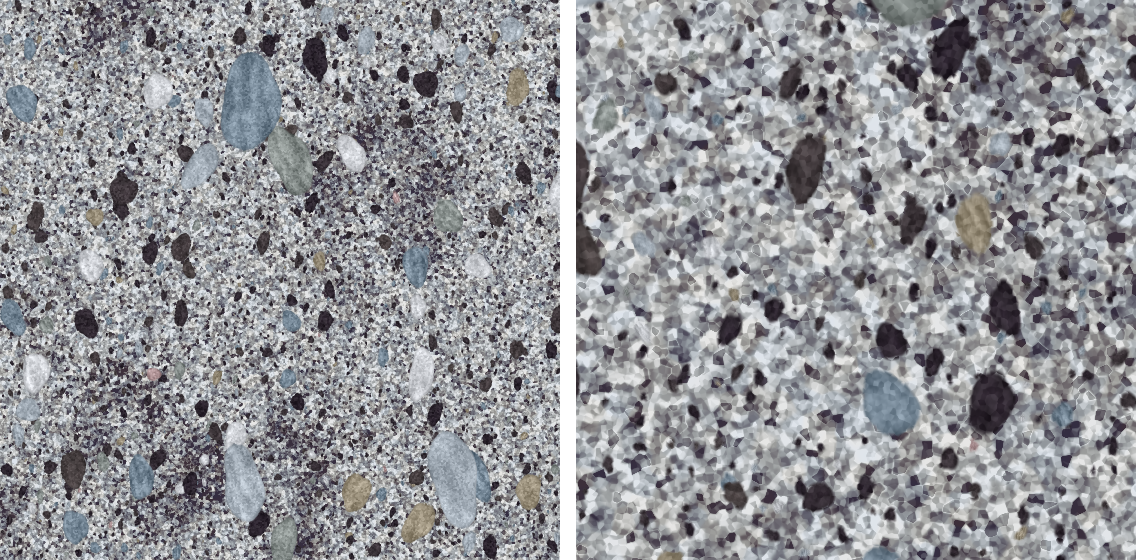
Left: the whole. Right: its middle third, enlarged.
A three.js fragment shader for this texture:

```glsl
varying vec2 vUv;

const float EDGE = 0.0012;          // half width of smoothed outlines
const float RAGGEDNESS = 0.0014;    // grain bitten out of pebble outlines
const float FINE_CELLS = 310.0;     // sand grains across the canvas
const float GRAIN_CELLS = 185.0;
const float COARSE_CELLS = 88.0;
const float BASE_TONE = 0.675;
const float PIT_DEPTH = 0.30;
const float STAIN_DEPTH = 0.20;
const float SMALLEST_CELLS = 76.0;  // grid of the tiniest pebbles
const float LAYER_RATIO = 1.95;     // growth of pebbles from layer to layer

const vec3 SHADOW = vec3(0.22, 0.18, 0.24);
const vec3 CEMENT = vec3(0.61, 0.625, 0.63);
const vec3 LIGHT = vec3(0.89, 0.90, 0.91);
const vec3 HOLE = vec3(0.17, 0.14, 0.18);
const vec3 BROWN = vec3(0.33, 0.30, 0.29);
const vec3 BLUE = vec3(0.46, 0.53, 0.59);
const vec3 GREEN_GREY = vec3(0.53, 0.56, 0.55);
const vec3 PALE_BLUE = vec3(0.64, 0.68, 0.72);
const vec3 CHALK = vec3(0.80, 0.81, 0.83);
const vec3 TAN = vec3(0.60, 0.56, 0.48);
const vec3 PINK = vec3(0.71, 0.60, 0.61);

vec3 hash3(vec2 p) {
  vec3 q = fract(p.xyx * vec3(0.1031, 0.1030, 0.0973));
  q += dot(q, q.yxz + 33.33);
  return fract((q.xxy + q.yzz) * q.zyx);
}

mat2 rotation(float angle) {
  float c = cos(angle), s = sin(angle);
  return mat2(c, s, -s, c);
}

// Layered, warped sines, roughly -1 to 1
float layeredSines(vec2 p) {
  float sum = 0.0, amplitude = 0.5;
  for (int i = 0; i < 5; i++) {
    p = rotation(1.1) * p * 1.7 + 2.3;
    sum += amplitude * sin(p.x + 1.4 * sin(p.y));
    amplitude *= 0.68;
  }
  return sum;
}

// Soft cellular noise: three random values blended across cell borders
vec3 grains(vec2 p) {
  vec2 cell = floor(p);
  vec4 sum = vec4(0.0);
  for (int j = -1; j <= 1; j++) {
    for (int i = -1; i <= 1; i++) {
      vec2 id = cell + vec2(float(i), float(j)) + 7.0;
      vec2 offset = id - 7.0 + hash3(id).xy - p;
      float weight = exp(-12.0 * dot(offset, offset));
      sum += weight * vec4(hash3(id + 211.0), 1.0);
    }
  }
  return sum.rgb / max(sum.a, 1e-6);
}

// Cement tone to colour, purple in the shadows
vec3 cementColour(float tone) {
  vec3 low = mix(SHADOW, CEMENT, clamp((tone - 0.20) / 0.42, 0.0, 1.0));
  return mix(low, LIGHT, clamp((tone - 0.62) / 0.28, 0.0, 1.0));
}

vec3 stoneColour(vec3 kind, float darkShare, vec2 q, float grain) {
  float mottle = layeredSines(q * 1.6 + kind.xy * 40.0);
  if (kind.x < darkShare) {
    return mix(HOLE, BROWN, kind.y * kind.y * 0.8) * (1.0 + 0.2 * mottle) + 0.12 * (grain - 0.5);
  }
  vec3 colour = BLUE;
  if (kind.y > 0.26) colour = GREEN_GREY;
  if (kind.y > 0.46) colour = PALE_BLUE;
  if (kind.y > 0.66) colour = CHALK;
  if (kind.y > 0.87) colour = TAN;
  if (kind.y > 0.98) colour = PINK;
  float bands = sin(9.0 * (q.x + 0.4 * q.y) + 2.0 * mottle);
  float banding = 0.05 * step(0.6, kind.z);
  return colour + 0.09 * mottle + banding * bands + 0.16 * (grain - 0.5);
}

// One pebble per occupied grid cell; premultiplied colour and cover
vec4 pebbles(vec2 uv, float cells, float size, float density, float darkShare, float grain) {
  vec2 p = uv * cells;
  vec4 result = vec4(0.0);
  for (int j = -1; j <= 1; j++) {
    for (int i = -1; i <= 1; i++) {
      vec2 cell = floor(p) + vec2(float(i), float(j));
      vec2 id = cell + floor(cells * 3.0) + 5.0;
      vec3 place = hash3(id);
      if (place.z > density) continue;
      vec3 form = hash3(id + 57.0);
      vec2 q = rotation((form.x - 0.5) * 1.1) * (p - cell - 0.2 - 0.6 * place.xy);
      float radius = mix(0.11, 0.26, pow(form.z, 2.0 - size));
      q /= radius * vec2(1.0, mix(1.05, 1.9, form.y));
      float angle = atan(q.y, q.x);
      float outline = 1.0 + 0.09 * sin(2.0 * angle + 40.0 * form.x)
        + 0.07 * sin(3.0 * angle + 40.0 * form.y) + 0.03 * sin(5.0 * angle + 40.0 * form.z);
      float dist = (length(q) - outline) * radius / cells + RAGGEDNESS * (grain - 0.5);
      float cover = 1.0 - smoothstep(-EDGE, EDGE, dist);
      if (cover <= 0.0) continue;
      vec3 colour = stoneColour(hash3(id + 113.0), darkShare, q, grain);
      colour *= 1.0 - 0.12 * smoothstep(-0.004, 0.0, dist);
      result = mix(result, vec4(colour, 1.0), cover);
    }
  }
  return result;
}

void main() {
  vec3 fine = grains(vUv * FINE_CELLS);
  vec3 medium = grains(vUv * GRAIN_CELLS + 31.0);
  vec3 coarse = grains(vUv * COARSE_CELLS + 67.0);

  // Weathered patches, drawn out vertically
  float stain = smoothstep(0.2, 1.1, layeredSines(vUv * vec2(5.6, 3.4) + 1.7));

  // Sandy cement with pits that crowd into the stains
  float tone = BASE_TONE + 0.30 * (fine.x - 0.5) + 0.44 * (medium.x - 0.5) + 0.17 * (coarse.x - 0.5);
  float pits = smoothstep(0.78, 0.92, medium.y + 0.22 * stain);
  tone -= PIT_DEPTH * pits + STAIN_DEPTH * stain * (0.4 + coarse.y);
  vec3 colour = cementColour(tone) + vec3(0.04, 0.01, -0.03) * (coarse.z - 0.5);

  // Pebbles and holes, from the tiniest layer up to the large stones
  float cells = SMALLEST_CELLS;
  for (int i = 0; i < 5; i++) {
    float size = float(i) / 4.0;
    float darkShare = mix(0.76, 0.02, size * size);
    vec4 layer = pebbles(vUv, cells, size, mix(0.25, 0.38, size), darkShare, fine.z);
    colour = colour * (1.0 - layer.a) + layer.rgb;
    cells /= LAYER_RATIO;
  }
  gl_FragColor = vec4(clamp(colour, 0.0, 1.0), 1.0);
}
```
